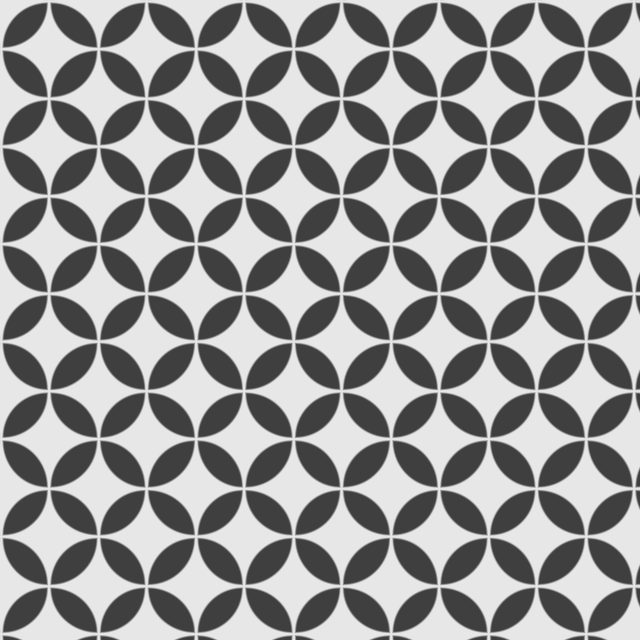
This pattern is drawn by a three.js fragment shader. Its source:

```glsl
// Interlaced-circle lattice: dark leaves on a pale ground, tips meeting at thin gaps.
// Each period holds a narrow and a wide cell per axis; every cell draws one leaf,
// the overlap of two quarter circles, with its diagonal alternating by checkerboard.

varying vec2 vUv;

const vec3 GROUND_COLOR = vec3(0.906);
const vec3 LEAF_COLOR = vec3(0.247);
const float PERIODS = 6.564;     // periods across and down the canvas
const float OFFSET = 0.0128;     // first grid line, in periods from the top left
const float SPLIT = 0.491;       // end of the narrow cell, in periods
const float HALF_GAP = 0.0175;   // inset of a leaf from its cell edge, in periods
const float SOFTNESS = 0.0022;   // half width of the smoothed edge, in canvas units

// Signed distance to a leaf running from (0,0) to (1,1)
float leafDistance(vec2 q) {
  return max(length(q - vec2(1.0, 0.0)), length(q - vec2(0.0, 1.0))) - 1.0;
}

void main() {
  // Position within one period, measured from the top left
  vec2 p = fract(vec2(vUv.x, 1.0 - vUv.y) * PERIODS - OFFSET);

  // Narrow or wide cell on each axis, and the leaf box inside it
  vec2 isWide = step(vec2(SPLIT), p);
  vec2 cellStart = isWide * SPLIT;
  vec2 cellSize = mix(vec2(SPLIT), vec2(1.0 - SPLIT), isWide);
  vec2 leafSize = cellSize - 2.0 * HALF_GAP;
  vec2 q = (p - cellStart - HALF_GAP) / leafSize;

  // Cells of like kind on both axes lean the other way
  if (isWide.x == isWide.y) q.y = 1.0 - q.y;

  // Back to canvas units for an even edge
  float canvasScale = 0.5 * (leafSize.x + leafSize.y) / PERIODS;
  float d = leafDistance(q) * canvasScale;
  float leaf = 1.0 - smoothstep(-SOFTNESS, SOFTNESS, d);

  gl_FragColor = vec4(mix(GROUND_COLOR, LEAF_COLOR, leaf), 1.0);
}
```
